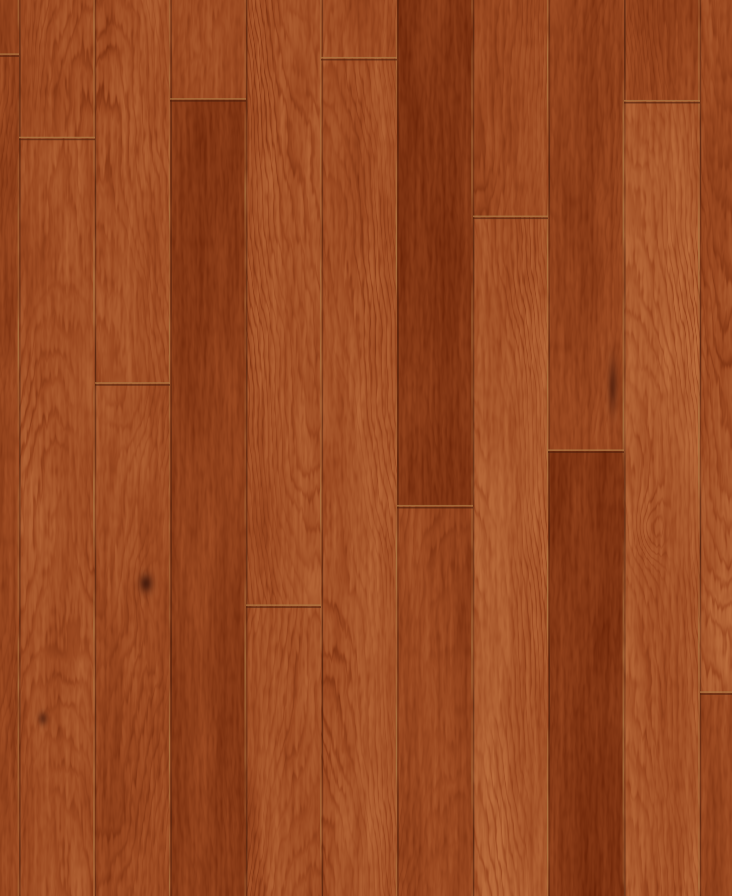
Reproduce this texture procedurally as a WebGL 1 fragment shader.

```glsl
precision highp float;
// Reddish hardwood floor: staggered vertical planks, each with its own tone,
// joint height and growth-ring figure. Rings are ragged contours of a warped
// parabola, fibres are stretched gradient noise, seams thin dark and tan lines.
uniform vec2 u_resolution;

float hash(vec2 p) {
  return fract(sin(dot(p, vec2(127.1, 311.7))) * 43758.55);
}

vec2 gradient(vec2 cell) {
  float angle = 6.2832 * hash(cell);
  return vec2(cos(angle), sin(angle));
}

// Gradient noise, roughly -0.7 to 0.7
float noise(vec2 p) {
  vec2 i = floor(p), f = fract(p), e = vec2(1.0, 0.0);
  vec2 w = f * f * f * (f * (f * 6.0 - 15.0) + 10.0);
  float low = mix(dot(gradient(i), f), dot(gradient(i + e), f - e), w.x);
  float high = mix(dot(gradient(i + e.yx), f - e.yx),
                   dot(gradient(i + 1.0), f - 1.0), w.x);
  return mix(low, high, w.y);
}

// Value belonging to one of up to twelve columns
float perColumn(float column, vec4 a, vec4 b, vec4 c) {
  vec4 k = vec4(0.0, 1.0, 2.0, 3.0) - column;
  return dot(a, 1.0 - step(0.5, abs(k)))
       + dot(b, 1.0 - step(0.5, abs(k + 4.0)))
       + dot(c, 1.0 - step(0.5, abs(k + 8.0)));
}

// Soft-edged line of the given half width at distance d
float line(float d, float halfWidth) {
  float px = 0.7 / u_resolution.y;
  return 1.0 - smoothstep(max(halfWidth - px, 0.0), halfWidth + px, abs(d));
}

// Oval falloff around a knot or eye in the grain
float oval(vec2 p, vec2 centre, vec2 radius) {
  vec2 d = (p - centre) / radius;
  return exp(-dot(d, d));
}

void main() {
  vec2 p = gl_FragCoord.xy / u_resolution.y;

  // Plank layout
  float pitch = 0.0844;
  float x = (p.x - 0.0212) / pitch + 1.0;
  float column = floor(x), u = fract(x);
  float joint = perColumn(column, vec4(0.939, 0.846, 0.572, 0.889),
                                  vec4(0.324, 0.935, 0.435, 0.758),
                                  vec4(0.497, 0.887, 0.227, 0.5));
  float upper = step(joint, p.y);
  float lowTone = perColumn(column, vec4(0.46, 0.60, 0.50, 0.24),
                                    vec4(0.62, 0.64, 0.44, 0.74),
                                    vec4(0.10, 0.74, 0.38, 0.5));
  float highTone = perColumn(column, vec4(0.36, 0.54, 0.60, 0.46),
                                     vec4(0.64, 0.50, 0.10, 0.52),
                                     vec4(0.38, 0.42, 0.58, 0.5));
  float tone = mix(lowTone, highTone, upper);
  vec2 seed = vec2(column * 17.3, upper * 41.7 + column * 5.1);

  // Knots, and one pale eye that only bends the rings
  float knot = oval(p, vec2(0.163, 0.349), vec2(0.007, 0.010))
             + 0.7 * oval(p, vec2(0.048, 0.198), vec2(0.005, 0.007))
             + 0.7 * oval(p, vec2(0.684, 0.570), vec2(0.005, 0.028));
  float bend = 2.0 * oval(p, vec2(0.163, 0.349), vec2(0.018, 0.035))
             + 4.0 * oval(p, vec2(0.729, 0.408), vec2(0.018, 0.035));

  // Fibres, pores and broad shading
  float fibre = noise(vec2(p.x * 230.0, p.y * 13.0) + seed);
  float pore = noise(vec2(p.x * 330.0, p.y * 62.0) + seed + 7.0);
  float shade = noise(vec2(u * 1.6, p.y * 2.5) + seed + 50.0)
              + 0.5 * noise(vec2(u * 4.0, p.y * 6.0) + seed + 80.0);

  // Growth rings: arches where the axis lies inside the plank, stripes elsewhere
  float axis = mix(-0.2, 1.2, hash(seed + 3.0));
  float rise = mix(-18.0, 18.0, step(0.5, hash(seed + 9.0)));
  float warp = 2.6 * noise(vec2(u * 1.4, p.y * 5.0) + seed)
             + 0.7 * noise(vec2(u * 4.0, p.y * 17.0) + seed);
  float field = 9.0 * (u - axis) * (u - axis) + rise * p.y + warp + bend
              + 0.30 * fibre + 0.25 * pore;
  float ring = pow(0.5 + 0.5 * sin(6.2832 * field), 4.0);
  float figure = mix(0.05, 0.27, smoothstep(0.3, 0.7, tone));
  figure *= clamp(0.75 + 1.6 * noise(vec2(u * 1.5, p.y * 4.0) + seed + 20.0), 0.1, 1.8);

  tone += 0.04 - figure * (ring - 0.27);
  tone += 0.27 * fibre + 0.32 * shade + 0.24 * pore - 0.25 * max(pore - 0.1, 0.0);

  // Three-stop colour ramp
  vec3 wood = mix(vec3(0.47, 0.18, 0.055), vec3(0.61, 0.287, 0.128),
                  clamp(tone / 0.55, -0.3, 1.0));
  wood = mix(wood, vec3(0.71, 0.40, 0.215), clamp((tone - 0.55) / 0.45, 0.0, 1.2));
  wood = mix(wood, vec3(0.22, 0.07, 0.03), min(0.8 * knot, 0.85));

  // Seams: dark groove beside a tan lip, both broken along their length
  float side = floor(x + 0.5);
  float across = (x - side) * pitch;
  float worn = noise(vec2(side * 7.3, p.y * 9.0)) + 0.5 * noise(vec2(side * 3.7, p.y * 40.0));
  vec3 groove = vec3(0.29, 0.11, 0.04), lip = vec3(0.68, 0.47, 0.26);
  wood = mix(wood, groove, clamp(0.5 - 0.5 * worn, 0.15, 0.8) * line(across - 0.0010, 0.0008));
  wood = mix(wood, lip, clamp(0.4 + worn, 0.05, 0.85) * line(across + 0.0008, 0.0007));
  wood = mix(wood, groove, 0.60 * line(p.y - joint + 0.0016, 0.0009));
  wood = mix(wood, lip, 0.80 * line(p.y - joint - 0.0006, 0.0008));

  gl_FragColor = vec4(wood, 1.0);
}
```
